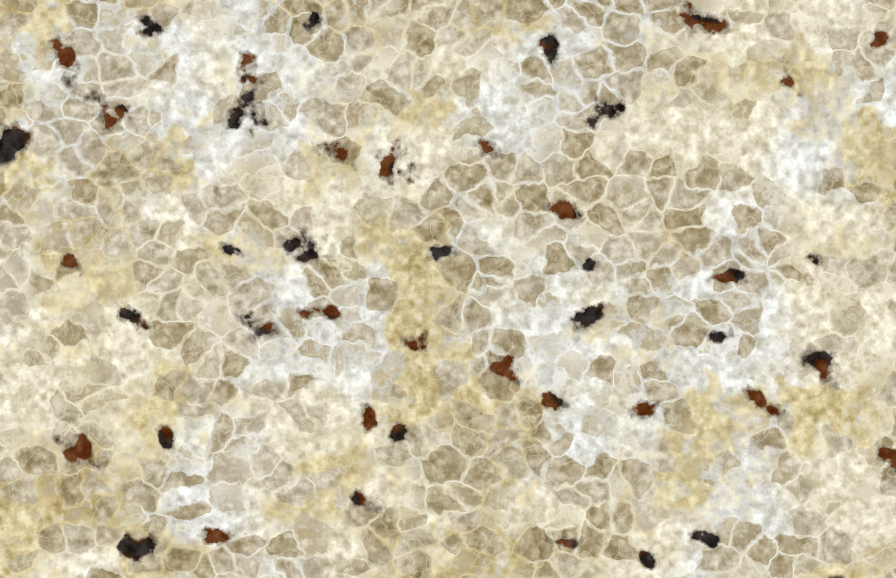
This texture is drawn by a WebGL 1 fragment shader. Its source:

```glsl
precision highp float;
// Polished cream granite: pale feldspar, tan crystals, ochre stains, dark mica flecks.
uniform vec2 u_resolution;

#define CRYSTAL_SCALE 21.0
#define CRYSTAL_SHARE 0.50
#define STAIN_SCALE 7.0
#define FLECK_SCALE 6.0
#define FLECK_CHANCE 0.78
#define FLECK_SIZE 0.21
#define GRIT_SCALE 80.0
#define GRIT_CONTRAST 0.50

const vec3 CREAM = vec3(0.91, 0.88, 0.78);
const vec3 WHITE = vec3(0.90, 0.90, 0.87);
const vec3 OCHRE = vec3(0.81, 0.74, 0.54);
const vec3 GREIGE = vec3(0.75, 0.71, 0.62);
const vec3 TAN = vec3(0.64, 0.58, 0.45);
const vec3 GREY = vec3(0.47, 0.44, 0.39);
const vec3 RUST = vec3(0.37, 0.19, 0.08);
const vec3 BLACK = vec3(0.16, 0.14, 0.13);

float hash(vec2 p) {
  vec3 q = fract(vec3(p.xyx) * 0.1031);
  q += dot(q, q.yzx + 33.33);
  return fract((q.x + q.y) * q.z);
}

vec2 hash2(vec2 p) {
  return vec2(hash(p + 17.3), hash(p + 91.7));
}

float noise(vec2 p) {
  vec2 i = floor(p), f = fract(p);
  f = f * f * (3.0 - 2.0 * f);
  return mix(mix(hash(i), hash(i + vec2(1, 0)), f.x),
             mix(hash(i + vec2(0, 1)), hash(i + vec2(1, 1)), f.x), f.y);
}

float fbm(vec2 p) {
  float sum = 0.0, amp = 0.533;
  for (int i = 0; i < 4; i++) {
    sum += amp * noise(p);
    p = mat2(1.6, 1.2, -1.2, 1.6) * p + 13.7;
    amp *= 0.5;
  }
  return sum;
}

// Crystal cells: x = distance to border, y = random tone of the cell
vec2 crystals(vec2 p) {
  vec2 cell = floor(p);
  float near = 9.0, next = 9.0, tone = 0.0;
  for (int y = -1; y <= 1; y++)
  for (int x = -1; x <= 1; x++) {
    vec2 id = cell + vec2(x, y);
    float d = length(id + hash2(id) - p);
    if (d < near) { next = near; near = d; tone = hash(id + 5.1); }
    else next = min(next, d);
  }
  return vec2(next - near, tone);
}

// Scattered elongated clusters: x = strength, y = rustiness
vec2 flecks(vec2 p) {
  vec2 cell = floor(p), best = vec2(0.0);
  for (int y = -1; y <= 1; y++)
  for (int x = -1; x <= 1; x++) {
    vec2 id = cell + vec2(x, y), r = hash2(id + 40.0);
    if (hash(id + 7.7) > FLECK_CHANCE) continue;
    vec2 d = p - id - 0.1 - 0.8 * hash2(id);
    float angle = (r.x - 0.6) * 1.9;
    float c = cos(angle), s = sin(angle);
    d = vec2(c * d.x + s * d.y, c * d.y - s * d.x);
    d /= FLECK_SIZE * mix(0.6, 1.2, r.y) * vec2(1.1, mix(0.35, 0.8, hash(id + 3.3)));
    float strength = exp(-dot(d, d));
    if (strength > best.x) best = vec2(strength, hash(id + 61.0));
  }
  return best;
}

void main() {
  vec2 p = gl_FragCoord.xy / u_resolution.y;
  vec2 warp = vec2(fbm(p * 26.0), fbm(p * 26.0 + 50.0)) - 0.5;
  float grit = fbm(p * GRIT_SCALE) - 0.5;

  // Pale ground with white clouds and ochre stains
  float cloud = fbm(p * 4.0 + 20.0);
  float stain = fbm(p * STAIN_SCALE + warp + 70.0) + 0.25 * grit;
  vec3 color = mix(CREAM, WHITE, smoothstep(0.45, 0.62, cloud));
  color = mix(color, OCHRE, 0.85 * smoothstep(0.46, 0.66, stain));

  // Tan crystals gathered in drifts, with frosted pale borders
  vec2 crystal = crystals((p + 0.035 * warp) * CRYSTAL_SCALE * vec2(0.9, 1.1));
  float drift = fbm(p * 5.0 + 110.0) - 0.5;
  float present = smoothstep(-0.1, 0.1, CRYSTAL_SHARE + 1.5 * drift - crystal.y + 0.6 * grit);
  float body = smoothstep(0.02, 0.20, crystal.x + 0.35 * grit);
  vec3 crystalColor = mix(GREIGE, TAN, smoothstep(0.25, 0.75, fbm(p * 15.0 + 31.0) + 0.5 * (fract(crystal.y * 7.0) - 0.5)));
  color = mix(color, crystalColor, 0.9 * present * body);

  // Fine frosting, dark pits and bright hairlines
  color += GRIT_CONTRAST * grit * vec3(0.92, 1.0, 1.12);
  float hairline = 1.0 - smoothstep(0.0, 0.035, abs(fbm(p * 22.0 + 9.0) - 0.5));
  color = mix(color, CREAM, 0.35 * hairline);

  // Mica: grey halo, then ragged black and rust cores
  vec2 fleck = flecks((p + 0.02 * warp) * FLECK_SCALE);
  float ragged = fbm(p * 42.0 + 63.0);
  float field = 0.58 * fleck.x + 1.25 * (ragged - 0.5) + 0.5;
  color = mix(color, GREY + 0.4 * grit, 0.65 * smoothstep(0.68, 0.90, field) * smoothstep(0.08, 0.3, fleck.x));
  float rusty = smoothstep(0.42, 0.60, noise(p * 38.0 + 5.0) * 0.6 + fleck.y * 0.5);
  vec3 core = mix(BLACK, RUST, rusty) + 0.25 * grit;
  color = mix(color, core, 0.95 * smoothstep(0.86, 1.0, field) * smoothstep(0.12, 0.4, fleck.x));

  gl_FragColor = vec4(clamp(color, 0.0, 1.0), 1.0);
}
```
